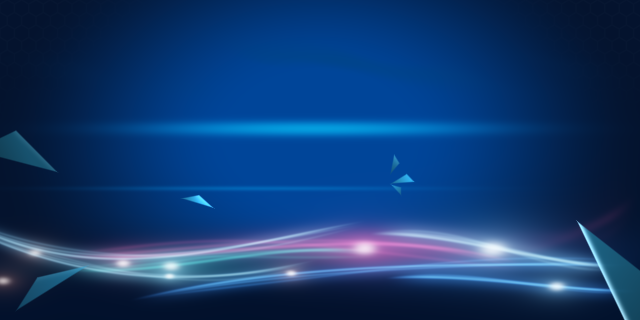
Reproduce this background procedurally as a WebGL 1 fragment shader.

```glsl
precision highp float;
// Deep blue stage with two horizontal flares, glowing ribbons of light and glass shards.
// Ribbons are cubics through four heights; all light is summed, then exposed softly.
// Space: x runs 0..2 and y runs 0..1 from the lower left.
uniform vec2 u_resolution;

const vec3 MID_BLUE = vec3(0.0, 0.27, 0.60);
const vec3 EDGE_NAVY = vec3(0.015, 0.075, 0.18);
const vec3 FLOOR_NAVY = vec3(0.005, 0.065, 0.17);
const vec3 FLARE_CYAN = vec3(0.02, 0.85, 1.5);
const vec3 ICE = vec3(0.50, 0.80, 1.0);
const vec3 AZURE = vec3(0.12, 0.45, 1.0);
const vec3 TEAL = vec3(0.15, 0.75, 0.72);
const vec3 ROSE = vec3(0.95, 0.22, 0.48);
const vec3 AMBER = vec3(1.0, 0.55, 0.40);
const vec3 GLASS = vec3(0.14, 0.50, 0.66);
const vec2 STAGE_CENTER = vec2(1.0, 0.57);
const vec2 STAGE_RADIUS = vec2(0.90, 0.64);
const float HEX_SIZE = 0.045;
const float HEX_STRENGTH = 0.012;

vec2 hashGradient(vec2 cell) {
  float a = 6.2832 * fract(sin(dot(cell, vec2(127.1, 311.7))) * 43758.5);
  return vec2(cos(a), sin(a));
}

float gradientNoise(vec2 p) {
  vec2 i = floor(p), f = fract(p), e = vec2(1.0, 0.0);
  vec2 u = f * f * f * (f * (f * 6.0 - 15.0) + 10.0);
  float low = mix(dot(hashGradient(i), f), dot(hashGradient(i + e), f - e), u.x);
  float high = mix(dot(hashGradient(i + e.yx), f - e.yx),
                   dot(hashGradient(i + 1.0), f - 1.0), u.x);
  return mix(low, high, u.y);
}

// Thin outlines of a honeycomb
float hexLines(vec2 p) {
  vec2 s = vec2(1.0, 1.732);
  vec2 a = mod(p, s) - 0.5 * s, b = mod(p + 0.5 * s, s) - 0.5 * s;
  vec2 q = abs(dot(a, a) < dot(b, b) ? a : b);
  return smoothstep(0.40, 0.5, max(q.x, dot(q, vec2(0.5, 0.866))));
}

float gauss(float d, float width) { return exp(-d * d / (width * width)); }

// Three filaments around a cubic through heights h, spaced evenly over span
vec3 ribbon(vec2 p, vec2 span, vec4 h, float spread, float width, vec3 tint) {
  float t = (p.x - span.x) / (span.y - span.x);
  float s = 3.0 * clamp(t, 0.0, 1.0);
  float a = s - 1.0, b = s - 2.0, c = s - 3.0;
  float y = dot(h, vec4(-a * b * c / 6.0, s * b * c / 2.0, -s * a * c / 2.0, s * a * b / 6.0));
  float fade = smoothstep(0.0, 0.2, t) * smoothstep(1.0, 0.8, t);
  float light = 0.0;
  for (int i = 0; i < 3; i++) {
    float k = float(i);
    float d = p.y - y - k * spread * sin(s * (0.9 + 0.5 * k));
    light += (gauss(d, width) + 0.2 * gauss(d, width * 6.0)) / (1.0 + 1.3 * k);
  }
  return tint * light * fade;
}

// Hot core inside a wide, flattened halo
vec3 spark(vec2 p, vec2 center, float size, vec3 tint) {
  vec2 d = (p - center) * vec2(0.55, 1.0);
  float r = length(d) / size;
  return tint * 0.8 * exp(-1.3 * r) + vec3(1.4) * exp(-r * r * 9.0);
}

float edgeSide(vec2 p, vec2 a, vec2 b) {
  vec2 e = normalize(b - a);
  return e.x * (p.y - a.y) - e.y * (p.x - a.x);
}

// Glass triangle, lit from a towards c, with a bright rim along a-b
vec3 shard(vec3 base, vec2 p, vec2 a, vec2 b, vec2 c, vec3 tint, float rim, float alpha) {
  float turn = edgeSide(c, a, b) > 0.0 ? 1.0 : -1.0;
  float rimDist = turn * edgeSide(p, a, b);
  float inside = min(rimDist, min(turn * edgeSide(p, b, c), turn * edgeSide(p, c, a)));
  float soft = 1.0 / u_resolution.y;
  float along = clamp(dot(p - a, c - a) / dot(c - a, c - a), 0.0, 1.0);
  vec3 face = tint * mix(1.15, 0.7, along) + rim * vec3(0.7, 0.75, 0.75) * gauss(rimDist, 0.011);
  return mix(base, face, alpha * smoothstep(-soft, soft, inside));
}

void main() {
  vec2 p = gl_FragCoord.xy / u_resolution * vec2(2.0, 1.0);

  // Stage gradient, dark floor, corner honeycomb and faint wisps
  float r = length((p - STAGE_CENTER) / STAGE_RADIUS);
  vec3 col = mix(MID_BLUE, EDGE_NAVY, smoothstep(0.3, 1.15, r));
  col = mix(FLOOR_NAVY, col, smoothstep(0.02, 0.34, p.y));
  col += HEX_STRENGTH * hexLines(p / HEX_SIZE) * smoothstep(0.8, 1.2, r) * smoothstep(0.6, 0.9, p.y);
  float wisp = smoothstep(0.0, 0.5, gradientNoise(vec2(p.x * 3.0, p.y * 9.0 + p.x * 2.0)));
  col = mix(col, vec3(0.0, 0.27, 0.48), 0.5 * wisp * gauss(p.y - 0.79, 0.06) * gauss(p.x - 1.0, 0.5));

  // Horizontal flares
  vec3 light = FLARE_CYAN * 0.75 * gauss(p.y - 0.598, 0.021) * gauss(p.x - 0.98, 0.43);
  light += FLARE_CYAN * 0.22 * gauss(p.y - 0.411, 0.007) * gauss(p.x - 0.8, 0.45);

  // Coloured haze behind the ribbons
  light += ROSE * 0.55 * gauss(p.y - 0.225, 0.055) * gauss(p.x - 1.17, 0.34);
  light += AZURE * 0.30 * gauss(p.y - 0.20, 0.09) * gauss(p.x - 1.5, 0.38);
  light += TEAL * 0.25 * gauss(p.y - 0.165, 0.04) * gauss(p.x - 0.5, 0.3);

  // Ribbons
  light += ribbon(p, vec2(-0.2, 1.15), vec4(0.36, 0.198, 0.222, 0.31), 0.010, 0.004, ICE * 0.8);
  light += ribbon(p, vec2(0.15, 1.65), vec4(0.20, 0.212, 0.238, 0.168), 0.018, 0.006, ROSE * 0.6);
  light += ribbon(p, vec2(0.20, 1.20), vec4(0.158, 0.17, 0.211, 0.209), 0.012, 0.005, TEAL * 0.7);
  light += ribbon(p, vec2(-0.15, 1.0), vec4(0.31, 0.17, 0.135, 0.19), 0.008, 0.004, ICE * 0.7);
  light += ribbon(p, vec2(0.40, 2.0), vec4(0.06, 0.146, 0.172, 0.172), -0.010, 0.004, AZURE + 0.1);
  light += ribbon(p, vec2(1.15, 1.95), vec4(0.268, 0.248, 0.198, 0.168), 0.008, 0.005, ICE);
  light += ribbon(p, vec2(1.20, 2.0), vec4(0.13, 0.128, 0.105, 0.091), 0.004, 0.004, AZURE + 0.1);
  light += ribbon(p, vec2(1.48, 2.0), vec4(0.19, 0.22, 0.28, 0.39), 0.025, 0.018, ROSE * 0.07);

  // Sparks
  light += spark(p, vec2(0.385, 0.177), 0.030, ROSE);
  light += spark(p, vec2(0.535, 0.168), 0.035, ICE);
  light += spark(p, vec2(0.53, 0.137), 0.020, ICE);
  light += spark(p, vec2(1.14, 0.224), 0.050, ROSE);
  light += spark(p, vec2(1.54, 0.221), 0.060, ICE);
  light += spark(p, vec2(1.74, 0.105), 0.035, ICE);
  light += spark(p, vec2(0.91, 0.146), 0.022, AMBER);
  light += 0.6 * spark(p, vec2(0.11, 0.21), 0.030, AMBER);
  light += 0.6 * spark(p, vec2(0.01, 0.122), 0.030, AMBER);
  col = 1.0 - (1.0 - col) * exp(-light);

  // Glass shards: left, small, trio, lower corners
  col = shard(col, p, vec2(0.05, 0.592), vec2(0.178, 0.463), vec2(-0.08, 0.53), GLASS * 0.6, 0.1, 0.9);
  col = shard(col, p, vec2(0.622, 0.39), vec2(0.664, 0.352), vec2(0.57, 0.38), GLASS * 1.4, 0.25, 0.9);
  col = shard(col, p, vec2(1.232, 0.516), vec2(1.248, 0.49), vec2(1.221, 0.458), GLASS, 0.1, 0.8);
  col = shard(col, p, vec2(1.271, 0.456), vec2(1.294, 0.432), vec2(1.224, 0.427), GLASS * 1.3, 0.0, 0.9);
  col = shard(col, p, vec2(1.224, 0.422), vec2(1.253, 0.414), vec2(1.253, 0.391), GLASS * 1.2, 0.0, 0.8);
  col = shard(col, p, vec2(0.273, 0.169), vec2(0.117, 0.133), vec2(0.052, 0.031), GLASS, 0.1, 0.7);
  col = shard(col, p, vec2(1.805, 0.307), vec2(1.99, -0.08), vec2(2.12, 0.06), GLASS * 0.75, 0.9, 0.92);
  gl_FragColor = vec4(col, 1.0);
}
```
